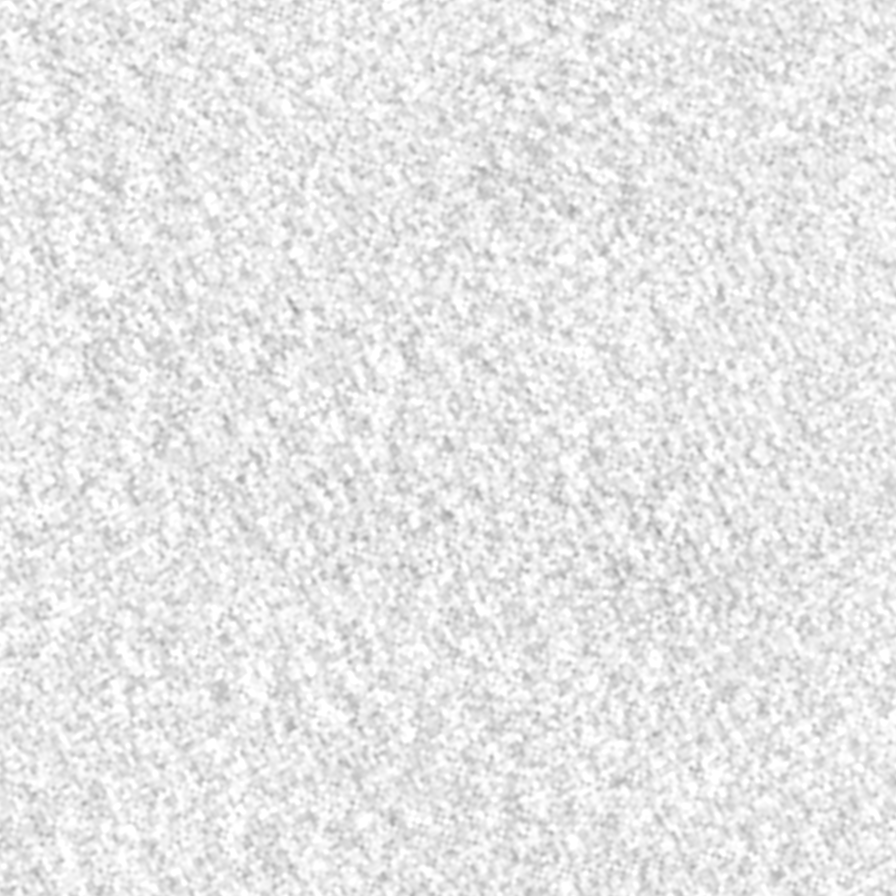
This texture is drawn by a Shadertoy shader. Its source:

```glsl
// Pale grey, finely grained paper with faint slanted streaks.

const float BASE_GREY    = 0.914;  // mean brightness
const float GRAIN_FINE   = 188.0;  // grain cells across the canvas
const float GRAIN_COARSE = 160.0;
const float GRAIN_AMOUNT = 0.315;
const float STREAK_CELLS  = 145.0; // streak widths across the canvas
const float STREAK_REACH  = 0.021; // half length of a streak
const float STREAK_AMOUNT = 0.22;
const float STEEP_ANGLE   = -1.10; // streak direction in the lower part
const float SHALLOW_ANGLE = -0.60; // streak direction near the top
const float ANGLE_WOBBLE  = 0.30;
const float CLOUD_CELLS   = 7.0;
const float CLOUD_AMOUNT  = 0.025;
const float DARK_SKEW     = 1.2;   // deepens the darkest spots
const int   STREAK_STEPS  = 5;

float hash(vec2 cell) {
    return fract(sin(dot(cell, vec2(127.1, 311.7))) * 43758.5453);
}

// Smooth value noise, centred on zero.
float noise(vec2 p) {
    vec2 cell = floor(p);
    vec2 f = fract(p);
    f = f * f * (3.0 - 2.0 * f);
    float bottom = mix(hash(cell), hash(cell + vec2(1.0, 0.0)), f.x);
    float top = mix(hash(cell + vec2(0.0, 1.0)), hash(cell + 1.0), f.x);
    return mix(bottom, top, f.y) - 0.5;
}

vec2 rotate(vec2 p, float angle) {
    float c = cos(angle), s = sin(angle);
    return vec2(c * p.x - s * p.y, s * p.x + c * p.y);
}

// Two layers turned by an eighth against each other hide the noise lattice.
float grain(vec2 uv) {
    float fine = noise(rotate(uv, 1.05) * GRAIN_FINE);
    float coarse = noise(rotate(uv, 0.27) * GRAIN_COARSE + 37.0);
    return 0.62 * fine + 0.46 * coarse;
}

// Noise averaged along a slowly turning direction.
float streaks(vec2 uv) {
    float angle = mix(STEEP_ANGLE, SHALLOW_ANGLE, smoothstep(0.5, 0.95, uv.y));
    angle += ANGLE_WOBBLE * noise(uv * 4.0 + 11.0);
    vec2 direction = vec2(cos(angle), sin(angle));
    float sum = 0.0, total = 0.0;
    for (int i = -STREAK_STEPS; i <= STREAK_STEPS; i++) {
        float t = float(i) / float(STREAK_STEPS);
        float weight = exp(-2.0 * t * t);
        vec2 p = uv + direction * t * STREAK_REACH;
        sum += weight * noise(rotate(p, 0.95) * STREAK_CELLS + 71.0);
        total += weight;
    }
    return sum / total;
}

void mainImage(out vec4 fragColor, in vec2 fragCoord) {
    vec2 uv = fragCoord / iResolution.y;

    // Streaks are strongest around the middle and vary in patches.
    vec2 fromFocus = uv - vec2(0.62, 0.57);
    float focus = exp(-14.0 * dot(fromFocus, fromFocus));
    float strength = 0.85 + 0.5 * focus + 0.6 * noise(uv * 5.0 + 53.0);

    float relief = GRAIN_AMOUNT * grain(uv)
                 + STREAK_AMOUNT * strength * streaks(uv)
                 + CLOUD_AMOUNT * noise(uv * CLOUD_CELLS + 19.0);

    float grey = BASE_GREY + relief - DARK_SKEW * relief * relief;
    fragColor = vec4(vec3(clamp(grey, 0.0, 1.0)), 1.0);
}
```
